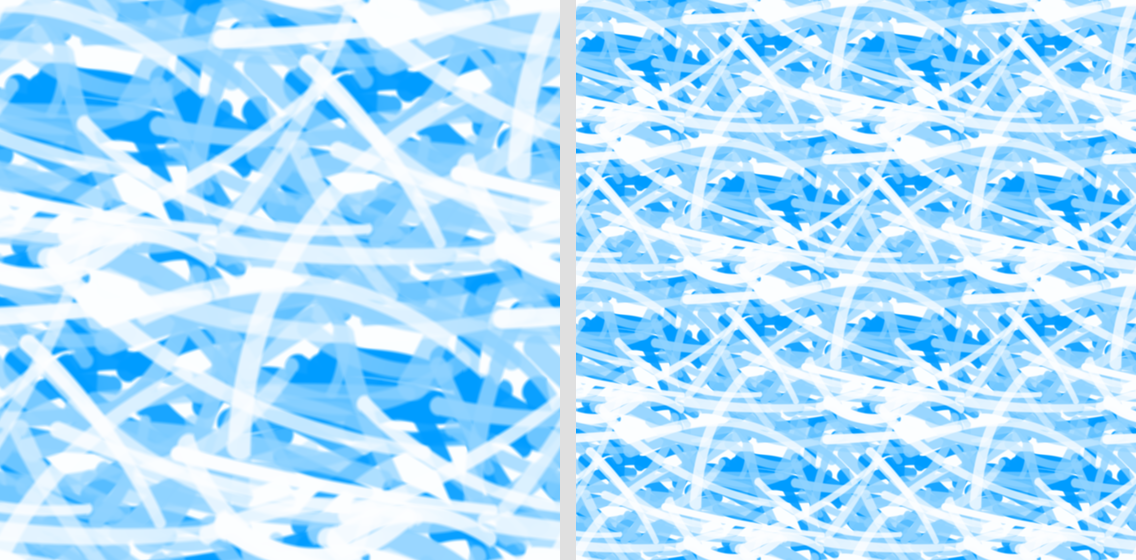
Left, the tile; right, the same tile 2 across and 2 down.
Give the GLSL for this pattern, as a WebGL 1 fragment shader.

```glsl
precision highp float;
// Layered brush strokes: deep blue, then light blue, then white, on a white ground.
// Each stroke is a bent, tapered capsule with soft edges. Positions wrap around the
// tile and every stroke has a twin half a tile away, giving a half-drop repeat.
uniform vec2 u_resolution;

const vec3 GROUND = vec3(0.985, 0.995, 1.0);
const vec3 DEEP_BLUE = vec3(0.0, 0.61, 1.0);
const vec3 LIGHT_BLUE = vec3(0.56, 0.825, 1.0);
const vec3 WHITE = vec3(0.99, 0.995, 1.0);
const float SOFTNESS = 0.0045;
const int MAX_STROKES = 48;

vec4 hash4(float n) {
  return fract(sin(n * vec4(12.9898, 78.233, 37.719, 53.147) + vec4(0.7, 2.1, 4.3, 5.9)) * 43758.5453);
}

// Shortest offset on the unit torus.
vec2 wrapOffset(vec2 v) {
  return fract(v + 0.5) - 0.5;
}

vec2 rotate(vec2 v, float angle) {
  float c = cos(angle), s = sin(angle);
  return vec2(c * v.x + s * v.y, c * v.y - s * v.x);
}

// Coverage of a parabolic stroke centred at the origin; it thins and dries to the right.
float strokeCover(vec2 p, float halfLength, float halfWidth, float bend, float dryness) {
  float x = clamp(p.x, -halfLength, halfLength);
  float slope = 2.0 * bend * x;
  vec2 gap = vec2(p.x - x, (p.y - bend * x * x) / sqrt(1.0 + slope * slope));
  float along = x / halfLength;
  float width = halfWidth * (1.0 - 0.2 * along);
  float cover = 1.0 - smoothstep(width - SOFTNESS, width + SOFTNESS, length(gap));
  return cover * (1.0 - dryness * smoothstep(-0.2, 1.0, along));
}

// Paints one layer; the ranges hold the smallest and largest value.
vec3 paintLayer(vec3 base, vec2 uv, vec3 ink, float seed, int count,
                vec2 lengthRange, vec2 widthRange, vec2 opacityRange) {
  vec3 colour = base;
  for (int i = 0; i < MAX_STROKES; i++) {
    if (i >= count) break;
    vec4 place = hash4(seed + float(i));
    vec4 form = hash4(seed + float(i) + 200.5);

    // Mostly near-horizontal, with a few steep strokes.
    float turn = 2.0 * place.z - 1.0;
    float angle = -0.12 + 0.4 * turn + 1.1 * turn * turn * turn;
    float halfLength = mix(lengthRange.x, lengthRange.y, place.w);
    float halfWidth = mix(widthRange.x, widthRange.y, form.x);
    float bend = 0.4 * (2.0 * form.y - 1.0) / halfLength;
    float dryness = 0.35 * form.w;

    vec2 p = rotate(wrapOffset(uv - place.xy), angle);
    vec2 twin = rotate(wrapOffset(uv - place.xy - 0.5), angle);
    float cover = max(strokeCover(p, halfLength, halfWidth, bend, dryness),
                      strokeCover(twin, halfLength, halfWidth, bend, dryness));
    colour = mix(colour, ink, cover * mix(opacityRange.x, opacityRange.y, sqrt(form.z)));
  }
  return colour;
}

void main() {
  vec2 uv = gl_FragCoord.xy / u_resolution;
  vec3 colour = GROUND;
  colour = paintLayer(colour, uv, DEEP_BLUE, 11.0, 36,
                      vec2(0.06, 0.25), vec2(0.013, 0.024), vec2(0.8, 1.0));
  colour = paintLayer(colour, uv, LIGHT_BLUE, 71.0, 42,
                      vec2(0.07, 0.30), vec2(0.011, 0.023), vec2(0.5, 1.0));
  colour = paintLayer(colour, uv, WHITE, 131.0, 19,
                      vec2(0.13, 0.38), vec2(0.011, 0.018), vec2(0.45, 1.0));
  gl_FragColor = vec4(colour, 1.0);
}
```
